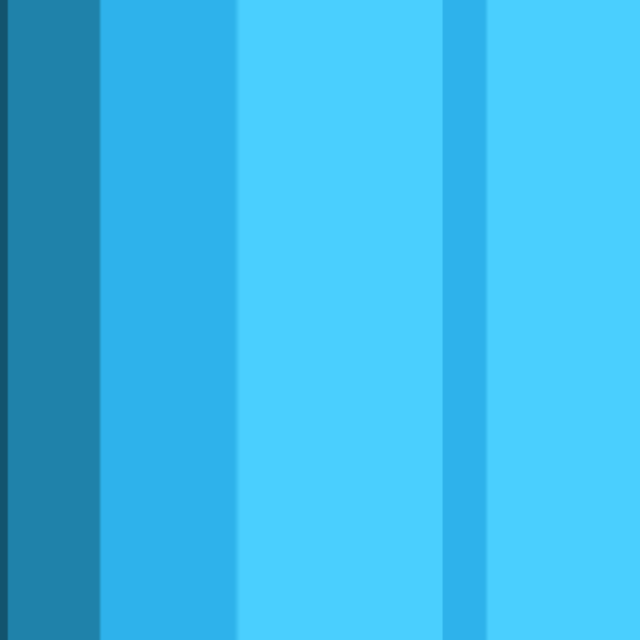
Reproduce this background procedurally as a WebGL 2 fragment shader.

```glsl
#version 300 es
precision highp float;

uniform vec2 u_resolution;
out vec4 fragColor;

const vec3 NAVY = vec3(0.07, 0.33, 0.43);
const vec3 TEAL = vec3(0.12, 0.51, 0.665);
const vec3 AZURE = vec3(0.18, 0.70, 0.92);
const vec3 SKY = vec3(0.292, 0.81, 0.995);

// Soft step from 0 to 1, centred on the edge and never thinner than a pixel
float softEdge(float x, float edge, float softness, float pixel) {
    float halfWidth = 0.5 * max(softness, pixel);
    return smoothstep(edge - halfWidth, edge + halfWidth, x);
}

// Vertical stripe between two edges, each with its own softness
float stripe(float x, vec2 edges, vec2 softness, float pixel) {
    return softEdge(x, edges.x, softness.x, pixel)
         - softEdge(x, edges.y, softness.y, pixel);
}

// Flat bands stepping from dark to light, left to right
vec3 bands(float x, float pixel) {
    vec3 color = mix(NAVY, TEAL, softEdge(x, 0.0122, 0.004, pixel));
    color = mix(color, AZURE, softEdge(x, 0.1565, 0.007, pixel));
    return mix(color, SKY, softEdge(x, 0.3705, 0.013, pixel));
}

void main() {
    vec2 uv = gl_FragCoord.xy / u_resolution;
    float pixel = 1.0 / u_resolution.x;

    vec3 color = bands(uv.x, pixel);

    // Narrow azure stripe: crisp on the left, softer on the right
    float accent = stripe(uv.x, vec2(0.6915, 0.7605), vec2(0.003, 0.009), pixel);
    color = mix(color, AZURE, accent);

    fragColor = vec4(color, 1.0);
}
```
